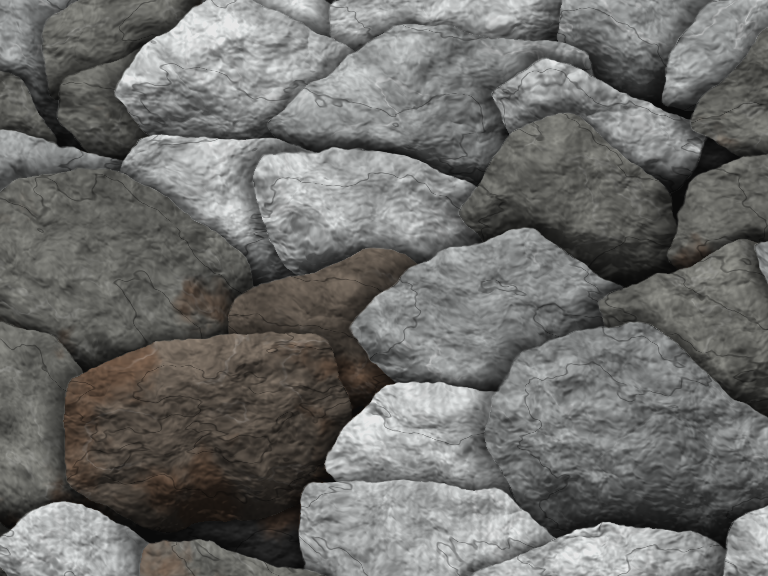
Write a Shadertoy shader that draws this texture.

```glsl
// A bank of grey quarry boulders, some of them dark or rusty, lit from above.
// Each boulder is a soft intersection of random planes, painted row by row
// from back to front, then given strata, veins, stains and a rough relief.

float hash(vec2 p) {
    return fract(sin(dot(p, vec2(127.1, 311.7))) * 43758.5453);
}

float noise(vec2 p) {
    vec2 i = floor(p), f = fract(p);
    f = f * f * (3.0 - 2.0 * f);
    return mix(mix(hash(i), hash(i + vec2(1, 0)), f.x),
               mix(hash(i + vec2(0, 1)), hash(i + vec2(1, 1)), f.x), f.y);
}

float fbm(vec2 p) {
    float sum = 0.0, amp = 0.5;
    for (int i = 0; i < 5; i++) {
        sum += amp * noise(p);
        p = mat2(1.6, 1.2, -1.2, 1.6) * p + 17.3;
        amp *= 0.52;
    }
    return sum;
}

mat2 rotation(float a) {
    return mat2(cos(a), sin(a), -sin(a), cos(a));
}

// Layered, chipped surface height
float relief(vec2 p) {
    float f = fbm(p * vec2(9.0, 12.0));
    return f + 0.8 * abs(fbm(p * vec2(5.0, 7.0) + 40.0) - 0.5);
}

// Thin lines along the middle level of a noise field
float veins(vec2 p, float width) {
    return 1.0 - smoothstep(0.0, width, abs(fbm(p) - 0.5));
}

// Convex solid: returns the outline distance and the facet normal
float boulder(vec2 q, vec2 id, out vec3 normal) {
    vec2 tilt = vec2(hash(id + 3.1) - 0.55, 0.1 + 0.4 * hash(id + 4.7));
    float outline = 0.0;
    normal = vec3(tilt, 1.0) * exp(-14.0 * (0.34 - dot(q, tilt)));
    for (int k = 0; k < 7; k++) {
        vec2 key = id + float(k) * 5.37;
        float a = (float(k) + 0.9 * hash(key)) * 0.8976;
        vec2 dir = vec2(cos(a), sin(a));
        float side = dot(q, dir) - mix(0.76, 1.08, hash(key + 1.9));
        float slope = mix(0.4, 1.5, hash(key + 2.6));
        outline += exp(20.0 * side);
        normal += vec3(dir * slope, 1.0) * exp(14.0 * side * slope);
    }
    normal = normalize(normal);
    return log(outline) / 20.0;
}

// Light grey, mid grey, olive dark or brown stone
vec3 stoneColor(float kind) {
    vec3 c = vec3(0.78, 0.79, 0.79);
    c = mix(c, vec3(0.63, 0.64, 0.64), step(0.46, kind));
    c = mix(c, vec3(0.45, 0.45, 0.43), step(0.72, kind));
    return mix(c, vec3(0.42, 0.38, 0.34), step(0.95, kind));
}

void mainImage(out vec4 fragColor, in vec2 fragCoord) {
    vec2 uv = fragCoord / iResolution.y;
    float pixel = 1.0 / iResolution.y;
    vec2 ragged = uv + 0.04 * (vec2(fbm(uv * 11.0), fbm(uv * 11.0 + 31.0)) - 0.5);

    // Deep gaps between the boulders
    vec3 albedo = vec3(0.26), normal = vec3(0, 0, 1);
    vec2 local = uv;
    float angle = 0.0, kind = 0.8, shade = 0.8;

    // Rows from the far top to the near bottom
    for (int i = 0; i < 8; i++) {
        float row = float(i);
        float pitch = 0.26 + 0.026 * row;
        for (int j = 0; j < 8; j++) {
            vec2 id = vec2(float(j) + 11.0, row + 5.0);
            vec2 center = vec2((float(j) - 0.7 + 0.5 * mod(row, 2.0) + 0.5 * hash(id)) * pitch,
                               1.06 - 0.13 * row - 0.008 * row * row);
            center.y += (hash(id + 7.7) - 0.5) * 0.3 * pitch;
            vec2 size = pitch * mix(0.52, 0.88, hash(id + 9.2)) * vec2(1.0, mix(0.5, 0.72, hash(id + 6.4)));
            float turn = (hash(id + 8.3) - 0.7) * 0.9;
            vec2 p = rotation(-turn) * (ragged - center);
            vec2 q = p / size;
            if (dot(q, q) > 4.0) continue;

            vec3 facet;
            float d = boulder(q, id, facet) * size.y;
            // Contact shadow on what lies behind
            shade *= mix(0.45, 1.0, smoothstep(-0.005, 0.03, d));
            float cover = 1.0 - smoothstep(-pixel, pixel, d);
            float under = smoothstep(-0.95, -0.25, (ragged.y - center.y) / size.y);
            float stone = hash(id + 5.5);
            albedo = mix(albedo, stoneColor(stone), cover);
            normal = mix(normal, facet, cover);
            shade = mix(shade, mix(0.55, 1.0, under), cover);
            if (cover > 0.5) {
                local = p + id * 3.7;
                angle = turn;
                kind = stone;
            }
        }
    }

    // Rough relief bends the facet normals
    float e = 0.003, h = relief(local);
    vec2 grad = vec2(relief(local + vec2(e, 0)), relief(local + vec2(0, e))) - h;
    normal.xy -= 0.042 * grad / e;
    normal.xy = rotation(angle) * normal.xy;
    float light = max(dot(normalize(normal), normalize(vec3(-0.3, 0.8, 0.5))), 0.0);

    // Mottling, rust stains, pale veins, dark cracks and grain
    float dark = step(0.72, kind);
    float patches = fbm(local * 6.0 + 3.0);
    albedo *= 0.78 + 0.46 * patches;
    albedo *= 0.76 + 0.5 * fbm(local * vec2(24.0, 36.0) + 9.0);
    float rust = dark * smoothstep(0.56, 0.74, fbm(local * 8.0 + 60.0) + 0.07 * step(0.95, kind));
    albedo = mix(albedo, vec3(0.43, 0.31, 0.23), 0.6 * rust);
    float pale = veins(local * vec2(8.0, 12.0) + 20.0, 0.03) * smoothstep(0.4, 0.58, patches);
    albedo = mix(albedo, vec3(0.86), pale * mix(0.5, 0.18, dark));
    albedo *= 1.0 - 0.3 * veins(local * vec2(4.0, 8.0) + 80.0, 0.01);
    albedo *= 0.92 + 0.16 * noise(local * 190.0);

    vec3 color = albedo * (0.38 + 0.68 * light) * shade;
    fragColor = vec4(clamp(color, 0.04, 0.9), 1.0);
}
```
